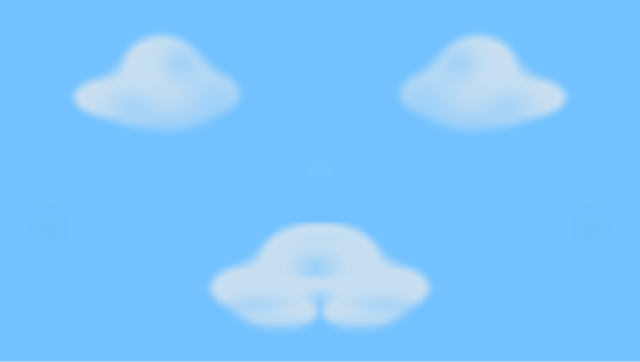
A Shadertoy shader for this background:

```glsl
// Three soft translucent clouds floating on a flat light blue sky.

#define SKY vec3(0.45, 0.76, 1.00)
#define CLOUD vec3(0.785, 0.875, 0.945)
#define HAZE vec3(0.42, 0.74, 0.96)
#define STRIP vec3(0.93, 0.97, 1.00)
#define CANVAS_HEIGHT 4.35
#define EDGE_SOFTNESS 0.18
#define EDGE_OUTSET 0.05
#define LOBE_BLEND 0.32
#define STRIP_STRENGTH 0.42

// Approximate signed distance to an ellipse.
float ellipse(vec2 p, vec2 center, vec2 radius) {
    vec2 q = (p - center) / radius;
    float k = length(q);
    return k * (k - 1.0) / max(length(q / radius), 0.001);
}

float smoothMin(float a, float b) {
    float h = max(LOBE_BLEND - abs(a - b), 0.0) / LOBE_BLEND;
    return min(a, b) - h * h * LOBE_BLEND * 0.25;
}

// Soft elliptical spot, one at its center.
float spot(vec2 p, vec2 center, vec2 radius) {
    vec2 q = (p - center) / radius;
    return exp(-dot(q, q));
}

float softFill(float d) {
    return smoothstep(EDGE_OUTSET, EDGE_OUTSET - EDGE_SOFTNESS, d);
}

// Opacity of the upper cloud; its long tip points to +x.
float sideCloud(vec2 p) {
    float d = ellipse(p, vec2(1.90, 3.53), vec2(0.51, 0.43));
    d = smoothMin(d, ellipse(p, vec2(1.47, 3.22), vec2(0.54, 0.33)));
    d = smoothMin(d, ellipse(p, vec2(1.90, 3.05), vec2(0.50, 0.29)));
    d = smoothMin(d, ellipse(p, vec2(2.48, 3.18), vec2(0.51, 0.28)));
    float shade = 0.40 * spot(p, vec2(1.67, 3.60), vec2(0.23, 0.21));
    shade += 0.36 * spot(p, vec2(2.26, 3.07), vec2(0.32, 0.20));
    shade += 0.45 * spot(p, vec2(1.18, 3.13), vec2(0.46, 0.40));
    shade += 0.34 * spot(p, vec2(1.62, 2.84), vec2(0.50, 0.20));
    shade += 0.28 * spot(p, vec2(2.08, 2.78), vec2(0.35, 0.17));
    return softFill(d) * clamp(1.0 - shade, 0.0, 1.0);
}

// Opacity of the wide lower cloud with a flattened crown.
float lowerCloud(vec2 p) {
    vec2 m = vec2(abs(p.x), p.y);
    float d = ellipse(p, vec2(0.0, 1.26), vec2(0.75, 0.46));
    d = smoothMin(d, ellipse(m, vec2(0.80, 0.89), vec2(0.55, 0.32)));
    d = smoothMin(d, ellipse(m, vec2(0.46, 0.59), vec2(0.46, 0.25)));
    float crown = smoothstep(1.705, 1.655, p.y);

    // The central hollow ends in a brighter lower rim.
    float hollow = spot(p, vec2(-0.05, 1.13), vec2(0.25, 0.20));
    float shade = 0.48 * hollow * smoothstep(0.94, 1.07, p.y);
    shade += 0.32 * spot(m, vec2(0.88, 0.67), vec2(0.32, 0.13));
    shade += 0.15 * spot(m, vec2(0.55, 0.72), vec2(0.25, 0.12));
    shade += 0.09 * spot(p, vec2(0.05, 1.50), vec2(0.35, 0.06));
    float underside = mix(0.30, 1.0, smoothstep(0.30, 0.62, p.y));
    return softFill(d) * crown * underside * clamp(1.0 - shade, 0.0, 1.0);
}

void mainImage(out vec4 fragColor, in vec2 fragCoord) {
    vec2 p = (fragCoord - vec2(0.5 * iResolution.x, 0.0)) / iResolution.y;
    p *= CANVAS_HEIGHT;
    vec2 mirrored = vec2(abs(p.x), p.y);

    // Barely visible haze in the empty sky.
    float haze = 0.28 * spot(mirrored, vec2(3.26, 1.57), vec2(0.18, 0.17));
    haze += 0.05 * spot(mirrored, vec2(3.25, 1.85), vec2(0.60, 0.30));
    vec3 color = mix(SKY, HAZE, haze);
    color += 0.004 * spot(p, vec2(0.0, 2.30), vec2(0.28, 0.14));

    // Cloud cover.
    float cover = max(sideCloud(mirrored), lowerCloud(p));
    color = mix(color, CLOUD, cover);

    // Thin pale strip along the lower border.
    color = mix(color, STRIP, STRIP_STRENGTH * smoothstep(0.020, 0.006, p.y));
    fragColor = vec4(color, 1.0);
}
```
